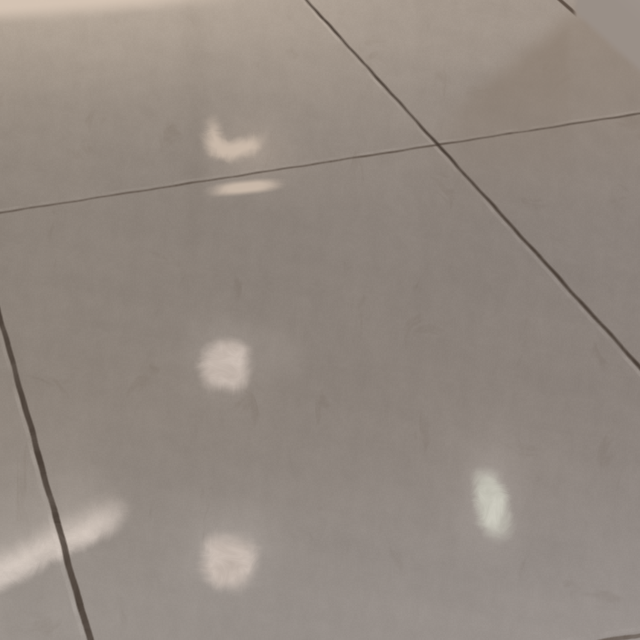
Write a Shadertoy shader that draws this texture.

```glsl
// Polished stone floor tiles seen in perspective, with dark grout and lamp reflections.
// Ratios of straight-line equations to the horizon give tile coordinates; layered
// sines mottle the stone and fray the edges of the soft reflected lights.

float mottle(vec2 p) {
    float sum = 0.0, amp = 0.5;
    for (int i = 0; i < 5; i++) {
        p = mat2(0.8, -0.6, 0.6, 0.8) * p * 1.8 + 1.7;
        p += 0.6 * sin(p.yx * 1.1);
        sum += amp * sin(p.x) * sin(p.y);
        amp *= 0.66;
    }
    return sum;
}

float hash(vec2 cell) {
    return fract(sin(dot(cell, vec2(41.3, 289.1))) * 4375.5);
}

// Perspective tile coordinates: grout runs along whole numbers.
vec2 tileCoords(vec2 p) {
    float horizon = 2.025 + 0.115 * p.x - p.y;
    float across = 0.488 * (p.y + 3.59 * p.x - 0.505);
    float along = 1.617 * (p.y + 0.172 - 0.18 * p.x);
    return vec2(across, along) / horizon;
}

// Soft superellipse, 1 inside and 0 outside.
float blob(vec2 p, vec2 center, vec2 radius, float soft) {
    vec2 q = pow(abs(p - center) / radius, vec2(2.6));
    return 1.0 - smoothstep(1.0 - soft, 1.0 + soft, pow(q.x + q.y, 0.385));
}

float halo(vec2 p, vec2 center, vec2 radius) {
    vec2 q = (p - center) / radius;
    return exp(-dot(q, q));
}

void mainImage(out vec4 fragColor, in vec2 fragCoord) {
    vec2 uv = fragCoord / iResolution.xy;
    vec2 tile = tileCoords(uv);
    float fray = mottle(uv * vec2(24.0, 38.0));
    vec2 rippled = uv + vec2(0.007 * fray, 0.006 * mottle(uv * vec2(30.0, 20.0) + 5.0));

    // Stone: pale near, darker in the middle, warm and pale far
    vec3 color = mix(vec3(0.598, 0.568, 0.545), vec3(0.55, 0.513, 0.482), smoothstep(0.0, 0.42, uv.y));
    color = mix(color, vec3(0.635, 0.588, 0.542), smoothstep(0.62, 1.04, uv.y));
    color += vec3(-0.004, -0.002, 0.008) * (uv.x - 0.4);
    color += 0.01 * (hash(floor(tile)) - 0.5);
    color += vec3(0.009, 0.008, 0.007) * mottle(tile * vec2(4.0, 5.0));
    color += 0.007 * mottle(tile * vec2(17.0, 13.0) + 3.0);
    color += 0.008 * mottle(uv * vec2(60.0, 45.0));

    // Sparse smudges and fine grain
    float smudge = smoothstep(0.5, 0.95, mottle(uv * vec2(17.0, 13.0) + 8.0));
    color -= vec3(0.020, 0.022, 0.024) * smudge;
    color += 0.010 * (hash(floor(uv * 420.0)) - 0.5);

    // Upright reflections of the room
    float upper = smoothstep(0.4, 0.8, uv.y);
    color -= 0.014 * upper * halo(uv, vec2(0.305, uv.y), vec2(0.018, 1.0));
    color -= 0.006 * upper * smoothstep(0.64, 0.66, uv.x);
    float shade = 1.0 - smoothstep(-0.04, 0.02, uv.y - 0.98 - 0.8 * (uv.x - 0.885));
    shade *= smoothstep(0.62, 0.97, uv.y) * smoothstep(0.64, 0.76, uv.x);
    shade *= 1.0 - 0.3 * smoothstep(0.88, 0.9, uv.x);
    color = mix(color, vec3(0.51, 0.45, 0.395), 0.5 * shade);

    // Grout with a thin pale bevel; the near left joint is widest
    vec2 wavy = tile + 0.0006 * sin(tile.yx * 37.0) + 0.0004 * sin(tile.yx * 91.0);
    vec2 offset = wavy - round(wavy);
    vec2 aa = fwidth(tile) * 1.1;
    float wear = clamp(0.5 + 0.7 * mottle(uv * 26.0), 0.0, 1.0);
    vec2 halfWidth = vec2(tile.x < 0.5 ? 0.0046 : 0.0035, 0.0028) + 0.0008 * (wear - 0.5);
    vec2 grout = 1.0 - smoothstep(halfWidth - aa, halfWidth + aa, abs(offset));
    vec2 bevel = 1.0 - smoothstep(vec2(0.001), 0.003 + aa, abs(offset + vec2(0.009, -0.008)));

    // Far window and its long glow
    float windowEdge = uv.y - 0.976 - 0.075 * uv.x;
    float windowLight = smoothstep(-0.018, 0.014, windowEdge) * (1.0 - smoothstep(0.2, 0.45, uv.x));
    color += vec3(0.095, 0.088, 0.08) * halo(uv, vec2(0.08, 1.03), vec2(0.5, 0.12));
    color = mix(color, vec3(0.86, 0.79, 0.725), 0.8 * windowLight);

    // Slanted strip light at lower left, fading upward
    float slope = 0.50 * uv.x;
    vec2 strip = vec2(rippled.x, rippled.y - 0.102 - slope);
    float stripEnd = 1.0 - smoothstep(0.172, 0.208, strip.x + 0.3 * abs(strip.y));
    float stripLight = smoothstep(-0.034, -0.010, strip.y) * (1.0 - smoothstep(0.0, 0.055, strip.y)) * stripEnd;
    float stripGlow = smoothstep(-0.03, 0.01, strip.y) * exp(-max(strip.y, 0.0) * 15.0);
    stripGlow *= 1.0 - smoothstep(0.12, 0.22, rippled.x + 0.2 * max(strip.y, 0.0));
    color += vec3(0.145, 0.135, 0.13) * stripLight * (0.95 + 0.25 * fray);
    color += vec3(0.10, 0.095, 0.09) * stripGlow;

    // Round lamps: center and radii
    vec4 lamps[3] = vec4[3](vec4(0.354, 0.428, 0.035, 0.034),
        vec4(0.357, 0.122, 0.038, 0.038), vec4(0.768, 0.213, 0.025, 0.046));
    for (int i = 0; i < 3; i++) {
        vec4 lamp = lamps[i];
        vec3 glow = i == 2 ? vec3(0.79, 0.785, 0.735) : vec3(0.80, 0.745, 0.705);
        vec2 q = rippled - lamp.xy;
        if (i == 2) q.x += 0.18 * q.y;
        float core = blob(q, vec2(0.0), lamp.zw, 0.42);
        color += 0.06 * halo(uv, lamp.xy + vec2(0.0, 0.015), lamp.zw * 1.6);
        color = mix(color, glow + 0.05 * mottle(uv * 40.0), 0.85 * core);
    }
    color += 0.028 * halo(rippled, vec2(0.435, 0.447), vec2(0.03));

    // Crescent lamp, split by the grout into a bowl and a sliver
    float bowl = blob(rippled, vec2(0.364, 0.785), vec2(0.043, 0.031), 0.3);
    bowl *= 1.0 - blob(rippled, vec2(0.377, 0.813), vec2(0.042, 0.034), 0.3);
    vec2 sliver = vec2(rippled.x, uv.y - 0.10 * (uv.x - 0.38));
    float lower = blob(sliver, vec2(0.382, 0.707), vec2(0.045, 0.009), 0.55);
    color += vec3(0.06, 0.052, 0.045) * halo(uv, vec2(0.395, 0.765), vec2(0.055, 0.045));
    color = mix(color, vec3(0.82, 0.75, 0.685), 0.85 * max(bowl, lower));

    color += 0.05 * wear * max(bevel.x, 0.6 * bevel.y);
    color = mix(color, vec3(0.37, 0.325, 0.29), (0.6 + 0.3 * wear) * grout.y);
    color = mix(color, vec3(0.27, 0.23, 0.20), (0.72 + 0.23 * wear) * grout.x);

    // Wall base in the far corner
    float rise = uv.y - 0.98 + 0.9 * (uv.x - 0.9);
    float wall = smoothstep(-0.01, 0.01, rise) * smoothstep(0.894, 0.906, uv.x);
    color = mix(color, vec3(0.60, 0.56, 0.53) + 0.3 * max(rise - 0.07, 0.0), wall);
    float seam = abs(uv.y - 1.0 + 0.88 * (uv.x - 0.875));
    float seamEnd = 1.0 - smoothstep(0.893, 0.903, uv.x);
    color = mix(color, vec3(0.36, 0.31, 0.27), (1.0 - smoothstep(0.001, 0.006, seam)) * seamEnd);

    fragColor = vec4(clamp(color, 0.0, 1.0), 1.0);
}
```
